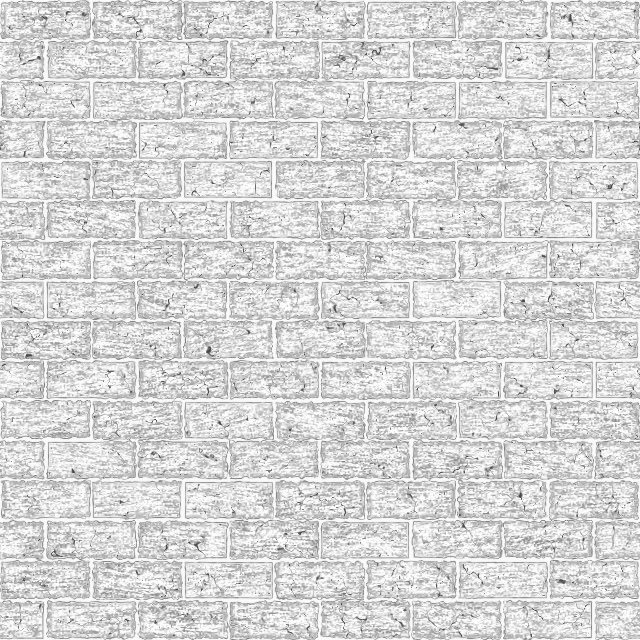
Give the GLSL for this texture map, as a Shadertoy shader.

```glsl
// Pale running-bond brick wall drawn like a fine grey pencil relief.
// Each brick is a box distance field with partly chipped edges; its face
// carries tilted streaks, speckle and broken Voronoi cracks seeded per brick.

const vec2  BRICKS       = vec2(7.0, 16.0); // repeats across and down
const float JOINT        = 0.0078;          // mortar width, canvas units
const float CORNER       = 0.0008;
const float JITTER       = 0.0020;          // placement variation
const float CHIP_DEPTH   = 0.0068;
const float CHIP_SCALE   = 135.0;
const float OUTLINE      = 0.0011;
const float CRACK_SCALE  = 27.0;
const float CRACK_WIDTH  = 0.0003;
const vec2  STREAK_SCALE = vec2(62.0, 400.0);
const vec2  GRAIN_SCALE  = vec2(400.0, 560.0);
const vec3  PAPER        = vec3(0.99);
const vec3  INK          = vec3(0.20);

vec2 hash2(vec2 p) {
    vec3 q = fract(p.xyx * vec3(0.1031, 0.1030, 0.0973));
    q += dot(q, q.yzx + 33.33);
    return fract((q.xx + q.yz) * q.zy);
}

float noise(vec2 p) {
    vec2 i = floor(p), f = fract(p);
    f = f * f * (3.0 - 2.0 * f);
    float low  = mix(hash2(i).x, hash2(i + vec2(1, 0)).x, f.x);
    float high = mix(hash2(i + vec2(0, 1)).x, hash2(i + vec2(1, 1)).x, f.x);
    return mix(low, high, f.y);
}

float boxDistance(vec2 p, vec2 halfSize, float radius) {
    vec2 q = abs(p) - halfSize + radius;
    return length(max(q, 0.0)) + min(max(q.x, q.y), 0.0) - radius;
}

// Gap between the two nearest cell centres; zero on cell borders.
float cellBorder(vec2 p) {
    vec2 base = floor(p);
    float nearest = 9.0, second = 9.0;
    for (int y = -1; y <= 1; y++)
    for (int x = -1; x <= 1; x++) {
        vec2 cell = base + vec2(x, y);
        float d = length(cell + hash2(cell) - p);
        second = min(second, max(nearest, d));
        nearest = min(nearest, d);
    }
    return 0.5 * (second - nearest);
}

float stroke(float d, float width, float aa) {
    return 1.0 - smoothstep(max(width - aa, 0.0), width + aa, abs(d));
}

// Ink on the flat face: wavy streaks broken by fine grain.
float faceInk(vec2 p, vec2 seed, vec2 variation) {
    float bend = 2.0 * variation.x - 1.0;
    float tilt = 0.22 * bend * bend * bend;
    vec2 g = mat2(cos(tilt), -sin(tilt), sin(tilt), cos(tilt)) * p;
    g.y += 0.005 * noise(p * 22.0 + seed);
    float streak = noise(g * STREAK_SCALE + seed);
    float grain  = noise(g * GRAIN_SCALE + seed.yx);
    float patches = noise(p * vec2(24.0, 36.0) + seed + 7.0);
    float ink = smoothstep(0.28, 1.0, 0.50 * streak + 0.58 * grain);
    return ink * mix(0.34, 0.54, patches) * mix(0.90, 1.12, variation.y);
}

// Thin branching cracks with small dark swellings and scattered pits.
float crackInk(vec2 p, vec2 seed, float aa) {
    vec2 warp = vec2(noise(p * 150.0 + seed), noise(p * 150.0 + seed + 31.0)) - 0.5;
    float d = cellBorder((p + 0.009 * warp) * CRACK_SCALE + seed) / CRACK_SCALE;
    float broken = smoothstep(0.46, 0.62, noise(p * 44.0 + seed + 13.0));
    float swell  = smoothstep(0.55, 0.85, noise(p * 210.0 + seed + 19.0));
    float crack = stroke(d, CRACK_WIDTH + 0.0007 * swell, aa);
    float pit = smoothstep(0.86, 0.95, noise(p * vec2(270.0, 340.0) + seed + 43.0));
    float pitted = smoothstep(0.45, 0.75, noise(p * 40.0 + seed + 53.0));
    return max(crack * broken * mix(0.42, 0.90, swell), 0.65 * pit * pitted);
}

void mainImage(out vec4 fragColor, in vec2 fragCoord) {
    vec2 uv = fragCoord / iResolution.xy;
    float aa = 0.7 / iResolution.y;

    // Running bond: every other course is shifted by half a brick
    vec2 grid = uv * BRICKS;
    grid.x += 0.5 * (1.0 - mod(floor(grid.y), 2.0));
    vec2 id = mod(floor(grid), BRICKS);
    vec2 seed = floor(hash2(id + 3.0) * 60.0) + id;
    vec2 variation = hash2(id + 71.0);
    vec2 p = (fract(grid) - 0.5) / BRICKS + JITTER * (hash2(id + 17.0) - 0.5);

    // Straight edges give way to ragged stretches
    float ragged = smoothstep(0.18, 0.55, noise(p * 20.0 + seed) + 0.6 * variation.y - 0.2);
    float chips = noise(p * CHIP_SCALE + seed);
    float bite = 0.62 * chips + 0.38 * noise(p * 2.1 * CHIP_SCALE + seed);
    float d = boxDistance(p, 0.5 / BRICKS - 0.5 * JOINT, CORNER);
    float edge = d + ragged * (CHIP_DEPTH * (bite - 0.5) - 0.0009);
    float face = 1.0 - smoothstep(-0.0025, -0.0005, edge);

    // Uneven outline, faint mortar shade and scribbled chip contours
    float pressure = mix(0.26, 0.66, noise(p * 170.0 + seed + 5.0));
    float rim = pressure * exp(-edge * edge / (OUTLINE * OUTLINE));
    float shade = 0.09 * exp(-abs(edge) / 0.0020);
    float band = smoothstep(-0.0085, -0.0030, d) * (1.0 - smoothstep(0.0, 0.0025, d)) * ragged;
    float chipInk = 0.38 * band * stroke((bite - 0.50) / (1.4 * CHIP_SCALE), 0.0004, aa);

    float surface = face * max(faceInk(p, seed, variation), crackInk(p, seed, aa));
    float ink = max(max(rim, surface), max(shade, chipInk));
    fragColor = vec4(mix(PAPER, INK, clamp(ink, 0.0, 1.0)), 1.0);
}
```
